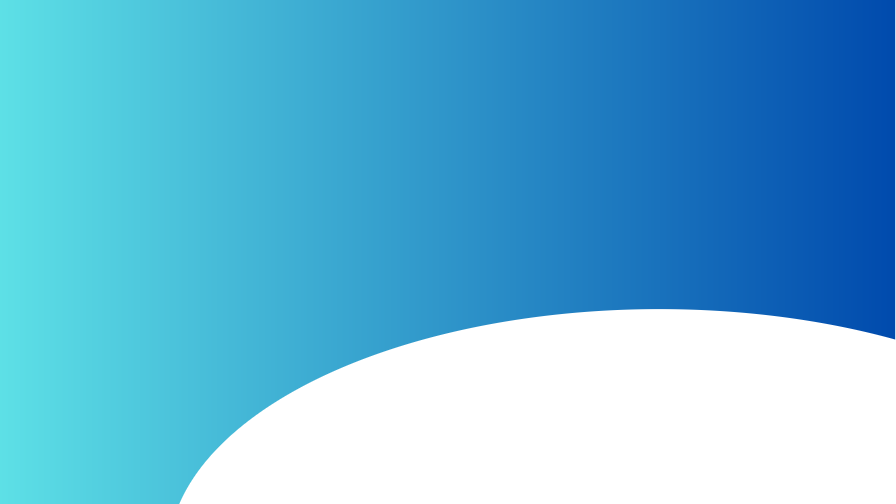
Reproduce this background procedurally as a WebGL 2 fragment shader.

```glsl
#version 300 es
precision highp float;
// A horizontal aqua-to-blue gradient with a broad white hill at the lower right.
// The hill is the top of an ellipse, drawn with an approximate signed distance
// and one pixel of smoothing; a white hairline closes the right edge.

uniform vec2 u_resolution;
out vec4 fragColor;

// Lengths are in canvas heights, except where noted.
const vec3 AQUA = vec3(0.365, 0.878, 0.902);
const vec3 DEEP_BLUE = vec3(0.0, 0.290, 0.678);
const vec3 WHITE = vec3(1.0);
const vec2 HILL_CENTER = vec2(1.308, -0.104);
const vec2 HILL_RADII = vec2(0.9745, 0.4907);
const float HAIRLINE = 0.0009; // share of the canvas width

// First-order distance to an ellipse, negative inside.
float ellipseDistance(vec2 p, vec2 radii) {
    float k = length(p / radii);
    float slope = length(p / (radii * radii));
    return k * (k - 1.0) / max(slope, 1e-4);
}

void main() {
    vec2 p = gl_FragCoord.xy / u_resolution.y;
    float across = gl_FragCoord.x / u_resolution.x;

    // Background gradient
    vec3 color = mix(AQUA, DEEP_BLUE, across);

    // Hairline, weighted by its coverage of the pixel
    float lineStart = u_resolution.x * (1.0 - HAIRLINE);
    color = mix(color, WHITE, clamp(gl_FragCoord.x + 0.5 - lineStart, 0.0, 1.0));

    // White hill with a smooth rim
    float hill = ellipseDistance(p - HILL_CENTER, HILL_RADII);
    color = mix(color, WHITE, clamp(0.5 - hill * u_resolution.y, 0.0, 1.0));

    fragColor = vec4(color, 1.0);
}
```
